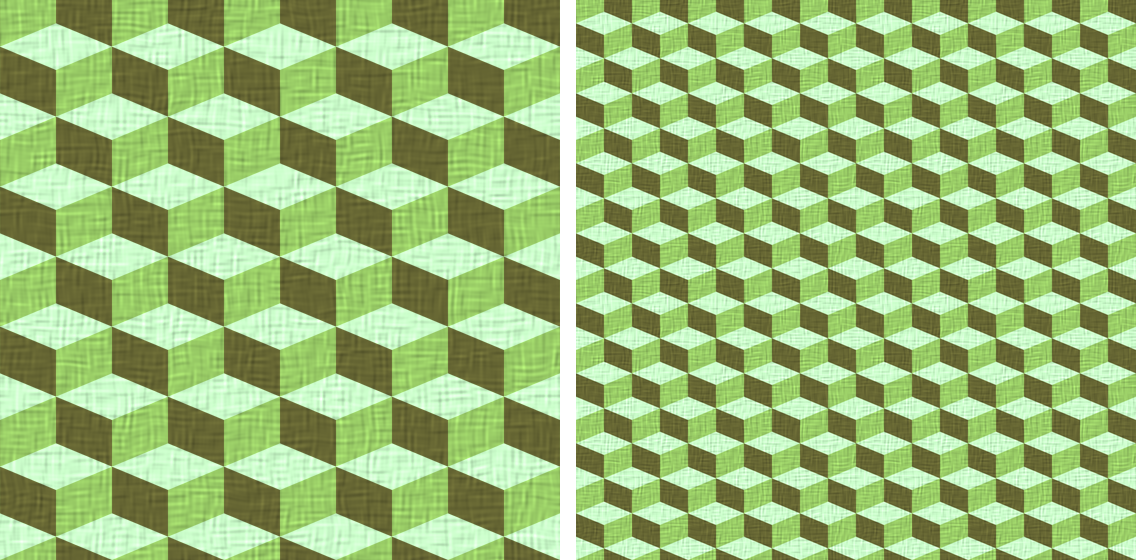
Left: one tile. Right: repeated 2 by 2.
Give the GLSL for this pattern, as a Shadertoy shader.

```glsl
// Tumbling-block cubes in three greens, five across and four double rows down.
// Each half-cube column is split by signed edge distances into lid and sides;
// an embossed, wrapping thread noise gives the faces a coarse linen relief.

const vec3 LID   = vec3(0.80, 1.00, 0.80);
const vec3 OLIVE = vec3(0.40, 0.40, 0.20);
const vec3 GREEN = vec3(0.60, 0.80, 0.40);

const vec2 GRID = vec2(10.0, 24.0);   // half-cube widths, half-lid heights
const float ROW = 3.0;                // row spacing in half-lid heights

float hash(vec2 p) {
    vec3 q = fract(vec3(p.xyx) * 0.1031);
    q += dot(q, q.yzx + 33.33);
    return fract((q.x + q.y) * q.z);
}

// Value noise on the unit square, wrapping after a whole number of cells
float tileNoise(vec2 uv, vec2 cells, float seed) {
    vec2 p = uv * cells;
    vec2 i = floor(p), f = fract(p);
    f = f * f * (3.0 - 2.0 * f);
    vec2 a = mod(i, cells) + seed, b = mod(i + 1.0, cells) + seed;
    return mix(mix(hash(a), hash(vec2(b.x, a.y)), f.x),
               mix(hash(vec2(a.x, b.y)), hash(b), f.x), f.y);
}

// Height of crossed, slightly wandering threads
float weave(vec2 uv) {
    vec2 wander = vec2(tileNoise(uv, vec2(18.0), 3.0),
                       tileNoise(uv, vec2(18.0), 41.0)) - 0.5;
    vec2 p = uv + 0.009 * wander;
    float warp = tileNoise(p, vec2(160.0, 28.0), 11.0);
    float weft = tileNoise(p, vec2(28.0, 160.0), 67.0);
    return warp + weft;
}

// Relief of the weave lit from the upper left
float emboss(vec2 uv) {
    vec2 toLight = vec2(-0.0016, 0.0016);
    return weave(uv - toLight) - weave(uv + toLight);
}

// Signed distance to zero, wrapped to half a period either way
float wrapCentered(float x, float period) {
    return mod(x + 0.5 * period, period) - 0.5 * period;
}

float coverage(float dist, float pixel) {
    return smoothstep(-0.75 * pixel, 0.75 * pixel, dist);
}

vec3 cubes(vec2 uv, float pixel) {
    float x = uv.x * GRID.x;
    float y = (1.0 - uv.y) * GRID.y - 2.0;
    float rise = 1.0 - abs(mod(x, 2.0) - 1.0);

    // Lids of the even and the staggered odd rows
    float evenLid = rise - abs(wrapCentered(y, 2.0 * ROW));
    float oddLid = 1.0 - rise - abs(wrapCentered(y - ROW, 2.0 * ROW));
    float lid = max(evenLid, oddLid) / length(GRID);

    // Sides swap colour at each column edge and on every row
    float column = mod(floor(x), 2.0) < 0.5 ? 1.0 : -1.0;
    float row = mod(y, 2.0 * ROW) < ROW ? 1.0 : -1.0;
    float edge = (0.5 - abs(fract(x) - 0.5)) / GRID.x;
    float olive = coverage(column * row * edge, pixel);

    return mix(mix(GREEN, OLIVE, olive), LID, coverage(lid, pixel));
}

void mainImage(out vec4 fragColor, in vec2 fragCoord) {
    vec2 uv = fragCoord / iResolution.xy;
    float pixel = 1.0 / min(iResolution.x, iResolution.y);
    float shade = 1.0 + 0.21 * emboss(uv);
    fragColor = vec4(clamp(cubes(uv, pixel) * shade, 0.0, 1.0), 1.0);
}
```
